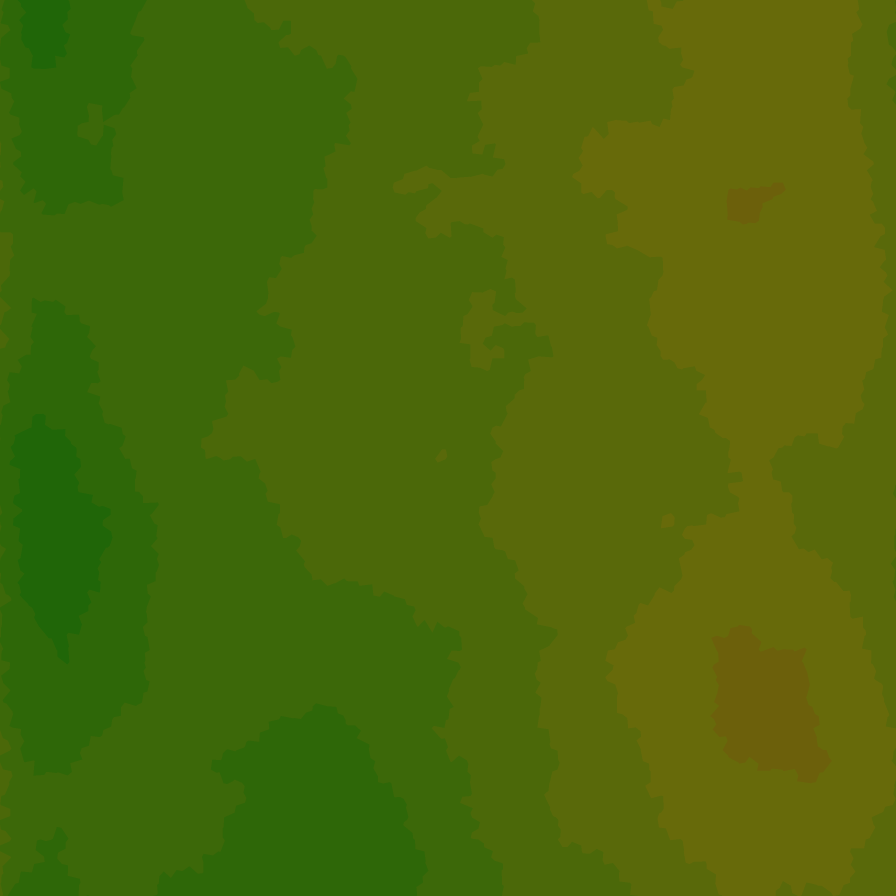
Write a WebGL 2 fragment shader that draws this texture.

```glsl
#version 300 es
precision highp float;
// Stepped green-to-olive terrain bands with finely ragged cellular borders.
uniform vec2 u_resolution;
out vec4 fragColor;

vec2 hash2(vec2 cell) {
  vec3 q = fract(cell.xyx * vec3(0.1031, 0.1030, 0.0973));
  q += dot(q, q.yzx + 33.33);
  return fract((q.xx + q.yz) * q.zy);
}

// Seed point of the cellular tile that contains uv.
vec2 nearestSeed(vec2 uv) {
  const float tiles = 80.0;
  vec2 p = uv * tiles, home = floor(p), seed = p;
  float nearest = 9.0;
  for (int j = -1; j <= 1; j++) {
    for (int i = -1; i <= 1; i++) {
      vec2 cell = home + vec2(i, j);
      vec2 candidate = cell + 0.1 + 0.8 * hash2(cell + 17.0);
      vec2 d = candidate - p;
      if (dot(d, d) < nearest) {
        nearest = dot(d, d);
        seed = candidate;
      }
    }
  }
  return seed / tiles;
}

// Rotated, mutually bent sine layers.
float layeredSines(vec2 p) {
  float sum = 0.0, amplitude = 0.3;
  p = p * 9.0 + vec2(1.3, 4.1);
  for (int i = 0; i < 5; i++) {
    sum += amplitude * sin(p.x + 1.2 * sin(p.y * 0.8)) * cos(p.y + 0.9 * sin(p.x * 0.7));
    p = mat2(0.8, 0.6, -0.6, 0.8) * p * 1.7 + 2.4;
    amplitude *= 0.66;
  }
  return sum;
}

// Continuous height, one unit per colour band.
float terrain(vec2 p) {
  float rise = pow(clamp((p.x - 0.07) / 0.75, 0.0, 1.0), 0.8);
  float height = 1.3 + 4.1 * rise;

  // Broad hollow near the bottom, waves along the two sides
  vec2 hollow = (p - vec2(0.42, 0.03)) / vec2(0.2, 0.22);
  height -= 1.9 * exp(-dot(hollow, hollow));
  height += 0.5 * cos(11.0 * (p.y - 0.75)) * smoothstep(0.5, 0.8, p.x);
  height -= 0.6 * cos(10.5 * (p.y - 0.38)) * (1.0 - smoothstep(0.08, 0.22, p.x));

  // Thin rims at the left and right borders
  height += 1.5 * exp(-70.0 * max(p.x, 0.0));
  height -= 1.2 * exp(-28.0 * max(1.0 - p.x, 0.0));
  return height + 1.1 * layeredSines(p);
}

vec3 bandColor(float band) {
  float red = min(0.125 + 0.056 * band, 0.423);
  float green = min(0.4 + 0.003 * band, 0.375 - 0.047 * (band - 6.0));
  return vec3(red, green, 0.03 + 0.002 * band);
}

void main() {
  // Average a 3 by 3 grid of samples to smooth the borders
  vec3 color = vec3(0.0);
  for (int j = -1; j <= 1; j++) {
    for (int i = -1; i <= 1; i++) {
      vec2 uv = (gl_FragCoord.xy + vec2(i, j) / 3.0) / u_resolution;
      float band = clamp(floor(terrain(nearestSeed(uv))), 0.0, 7.0);
      color += bandColor(band) / 9.0;
    }
  }
  fragColor = vec4(color, 1.0);
}
```
